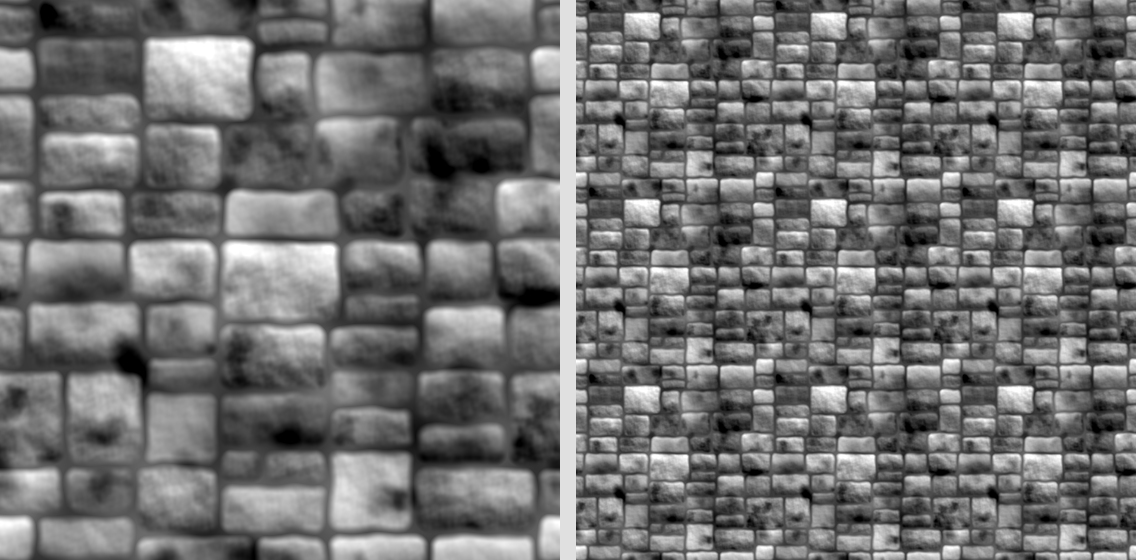
Left, the tile; right, the same tile 3 across and 3 down.
Give the GLSL for this texture map, as a Shadertoy shader.

```glsl
// Seamless grey wall of irregular, softly worn ashlar stones lit from above.

const vec2 GRID = vec2(6.0, 8.0);        // whole, even counts keep the wall tileable
const vec2 LIGHT = vec2(0.5, 0.86);      // direction towards the light
const float MORTAR_TONE = 0.28;
const float STONE_TONE = 0.55;

vec2 hash2(vec2 p) {
    vec3 q = fract(p.xyx * vec3(0.1031, 0.1030, 0.0973));
    q += dot(q, q.yzx + 33.33);
    return fract((q.xx + q.yz) * q.zy);
}

// Gradient noise that repeats after "period" cells.
float corner(vec2 cell, vec2 offset, float period) {
    float angle = 6.2832 * hash2(mod(cell, period) + period).x;
    return dot(vec2(cos(angle), sin(angle)), offset);
}

float noise(vec2 p, float period) {
    vec2 i = floor(p), f = p - i;
    vec2 u = f * f * f * (f * (f * 6.0 - 15.0) + 10.0);
    vec2 e = vec2(0.0, 1.0);
    return mix(mix(corner(i, f, period), corner(i + e.yx, f - e.yx, period), u.x),
               mix(corner(i + e.xy, f - e.xy, period), corner(i + e.yy, f - e.yy, period), u.x), u.y);
}

float fbm(vec2 uv, float period, float gain, vec2 shift) {
    float sum = 0.0, weight = 1.0;
    for (int i = 0; i < 4; i++) {
        sum += weight * noise(uv * period + shift, period);
        period *= 2.0;
        weight *= gain;
    }
    return sum;
}

// Each grid cell carries one joint, either upright or level, at a random place.
vec2 joint(vec2 cell) {
    return cell + mix(0.24, 0.76, hash2(mod(cell, GRID) + 17.0).x);
}

// Finds the rectangle, built around a grid corner, that contains g.
vec2 findBlock(vec2 g, out vec2 lo, out vec2 hi) {
    vec2 id = vec2(0.0);
    for (int k = 0; k < 4; k++) {
        vec2 v = floor(g) + vec2(k & 1, k >> 1);
        vec2 bl = v - 1.0, br = v - vec2(0.0, 1.0), tl = v - vec2(1.0, 0.0);
        bool odd = mod(v.x + v.y, 2.0) > 0.5;
        lo = vec2(joint(odd ? bl : tl).x, joint(odd ? br : bl).y);
        hi = vec2(joint(odd ? v : br).x, joint(odd ? tl : v).y);
        id = mod(v, GRID);
        if (all(greaterThanEqual(g, lo)) && all(lessThan(g, hi))) break;
    }
    return id;
}

// Cuts a block along one axis and keeps the part holding p.
void cutBlock(vec2 p, vec2 axis, float ratio, inout vec2 lo, inout vec2 hi, inout vec2 id) {
    vec2 middle = mix(lo, hi, ratio);
    if (dot(p - middle, axis) < 0.0) {
        hi = mix(hi, middle, axis);
        id += 23.0 * axis + 5.0;
    } else {
        lo = mix(lo, middle, axis);
        id += 41.0 * axis + 9.0;
    }
}

float roundedBox(vec2 p, vec2 halfSize, float radius) {
    vec2 q = abs(p) - halfSize + radius;
    return length(max(q, 0.0)) + min(max(q.x, q.y), 0.0) - radius;
}

// Difference of heights along the light gives chiselled wrinkles.
float relief(vec2 uv, vec2 shift) {
    vec2 reach = LIGHT * 0.005;
    return fbm(uv - reach, 14.0, 0.38, shift) - fbm(uv + reach, 14.0, 0.38, shift);
}

float stoneTone(vec2 uv, vec2 local, vec2 id) {
    vec2 a = hash2(id + 3.0), b = hash2(id + 71.0), c = hash2(id + 137.0);
    vec2 shift = floor(a * 40.0);
    float patches = fbm(uv, 9.0, 0.4, shift);
    float spread = 2.0 * a.x - 1.0;
    float tone = STONE_TONE + 0.22 * spread * abs(spread);
    // Tilted face with a brighter upper rim.
    tone += local.y * mix(-0.02, 0.2, a.y) + local.x * 0.2 * (b.x - 0.5);
    tone += 0.26 * b.y * b.y * smoothstep(0.2, 1.0, local.y + 0.4 * patches);
    // Shaded underside and dark hollows.
    tone -= 0.32 * c.x * c.x * smoothstep(0.2, -0.9, local.y + 0.7 * patches);
    tone -= 0.38 * c.y * smoothstep(0.0, 0.6, patches);
    return tone + mix(0.2, 0.55, b.x) * relief(uv, shift);
}

void mainImage(out vec4 fragColor, in vec2 fragCoord) {
    vec2 uv = fragCoord / iResolution.xy;

    // Slightly uneven joints.
    vec2 p = uv + 0.007 * vec2(noise(uv * 18.0, 18.0), noise(uv * 20.0, 20.0));

    // Large blocks, then stacked courses and short stones.
    vec2 lo, hi;
    vec2 id = findBlock(p * GRID, lo, hi);
    lo /= GRID;
    hi /= GRID;
    vec2 r = hash2(id + 211.0), s = hash2(id + 307.0);
    if (hi.y - lo.y > 0.125 + 0.06 * r.x)
        cutBlock(p, vec2(0.0, 1.0), mix(0.36, 0.64, r.y), lo, hi, id);
    if (hi.x - lo.x > (hi.y - lo.y) * (2.2 + s.x))
        cutBlock(p, vec2(1.0, 0.0), mix(0.25, 0.75, s.y), lo, hi, id);

    vec2 halfSize = 0.5 * (hi - lo);
    vec2 offset = p - 0.5 * (lo + hi);
    float radius = min(0.022, 0.7 * min(halfSize.x, halfSize.y));
    float depth = -roundedBox(offset, halfSize, radius);

    // Narrow joint core with a long soft shoulder.
    float rise = clamp(depth / 0.0165, 0.0, 1.0);
    float stone = mix(rise * (2.0 - rise), smoothstep(0.0, 1.0, rise), 0.65);

    // Broad light and dark drifts run across stones and mortar alike.
    float drift = 0.3 * noise(uv * 6.0, 6.0) + 0.16 * noise(uv * 11.0, 11.0);
    drift -= 0.3 * smoothstep(0.25, 0.6, noise(uv * 9.0 + 0.5, 9.0));
    float tone = mix(MORTAR_TONE, stoneTone(uv, offset / halfSize, id), stone) + drift;
    fragColor = vec4(vec3(clamp(tone, 0.0, 1.0)), 1.0);
}
```
